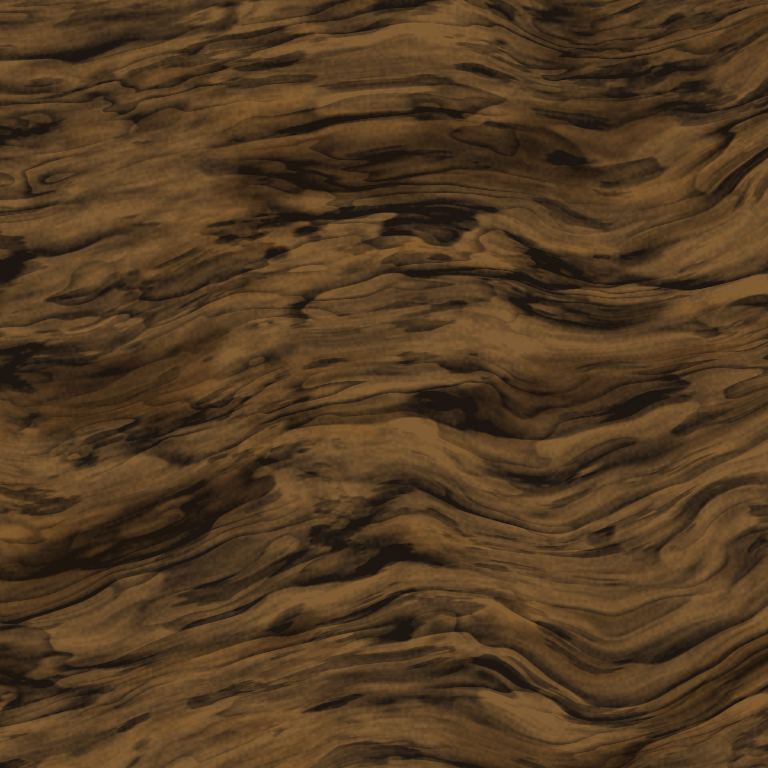
This texture is drawn by a Shadertoy shader. Its source:

```glsl
// Dark weathered wood: wavy grain with inky veins, warm stains and fine fibres.

const vec3 SOOT  = vec3(0.110, 0.084, 0.064);
const vec3 HONEY = vec3(0.480, 0.345, 0.190);
const vec3 STAIN = vec3(0.180, 0.112, 0.050);
const vec3 AMBER = vec3(0.500, 0.330, 0.140);

float hash21(vec2 p) {
    vec3 q = fract(p.xyx * 0.1031);
    q += dot(q, q.yzx + 33.33);
    return fract((q.x + q.y) * q.z);
}

float valueNoise(vec2 p) {
    vec2 cell = floor(p);
    vec2 f = fract(p);
    vec2 u = f * f * f * (f * (f * 6.0 - 15.0) + 10.0);
    float low  = mix(hash21(cell), hash21(cell + vec2(1, 0)), u.x);
    float high = mix(hash21(cell + vec2(0, 1)), hash21(cell + vec2(1, 1)), u.x);
    return mix(low, high, u.y);
}

float fbm(vec2 p, int octaves) {
    float sum = 0.0, weight = 0.5, total = 0.0;
    for (int i = 0; i < octaves; i++) {
        sum += weight * valueNoise(p);
        total += weight;
        weight *= 0.55;
        p = p * 2.03 + vec2(17.3, 41.7);
    }
    return sum / total;
}

// Straightens the wavy grain: x runs along the fibres, y across them.
vec2 grainSpace(vec2 p) {
    float swell = mix(0.21, 0.10, p.y);
    float bend = p.x + 0.16 * (valueNoise(p * vec2(1.5, 5.0) + 8.0) - 0.5);
    float lift = swell * smoothstep(-0.05, 0.55, bend)
               - 0.05 * smoothstep(0.55, 0.76, bend)
               + 0.11 * smoothstep(0.72, 1.10, bend);
    float unrest = mix(0.07, 0.12, smoothstep(0.5, 0.8, p.x));
    vec2 swirl = vec2(fbm(p * vec2(3.0, 6.0) + 3.1, 3),
                      fbm(p * vec2(3.0, 5.5) + 27.4, 3)) - 0.5;
    return vec2(p.x, p.y - lift) + swirl * vec2(0.20, unrest);
}

// Contour veins: a crisp edge on one side, a soft fade on the other.
float veins(vec2 g, float density, float turbulence, vec2 scale, float fade) {
    float field = g.y * density + turbulence * fbm(g * scale + density, 4);
    float s = fract(field);
    float profile = smoothstep(0.0, 0.09, s) * (1.0 - smoothstep(0.07, fade, s));
    float strength = mix(0.5, 1.0, hash21(vec2(floor(field) + 50.0, density)));
    float broken = smoothstep(0.25, 0.60, fbm(g * vec2(4.0, 12.0) + density * 3.0, 2));
    return profile * strength * broken;
}

// Scattered marks where stretched noise rises above a threshold.
float blotches(vec2 g, vec2 scale, float threshold, float softness) {
    return smoothstep(threshold, threshold + softness, fbm(g * scale, 4));
}

void mainImage(out vec4 fragColor, in vec2 fragCoord) {
    vec2 p = fragCoord / iResolution.xy;
    vec2 g = grainSpace(p);

    // Base tone from long streaks, fine fibres and pores
    float streaks = fbm(g * vec2(7.0, 34.0) + 5.0, 4) - 0.5;
    float fibres = fbm(g * vec2(32.0, 130.0) + 11.0, 2) - 0.5;
    float speckle = valueNoise(p * 240.0) - 0.5;
    float tone = 0.83 + 0.85 * streaks + 0.38 * fibres + 0.16 * speckle;

    // Dark veins and inky marks
    tone -= 0.78 * veins(g, 10.0, 4.4, vec2(2.2, 7.0), 0.58);
    tone -= 0.52 * veins(g, 25.0, 6.5, vec2(3.5, 12.0), 0.55);
    float ink = blotches(g + 2.7, vec2(10.0, 40.0), 0.60, 0.10);
    tone -= 0.42 * ink;

    // Warm stains and amber highlights
    float stain = blotches(g + 6.3, vec2(4.0, 9.0), 0.53, 0.20);
    float amber = blotches(g + 9.1, vec2(6.0, 20.0), 0.54, 0.18);
    tone -= 0.15 * stain;
    tone = clamp(tone, 0.0, 1.05);

    vec3 color = mix(SOOT, HONEY, tone);
    color = mix(color, mix(STAIN * 0.6, AMBER, tone), 0.30 * amber);
    color = mix(color, STAIN * (0.65 + 0.9 * tone), 0.42 * stain * (1.0 - ink));
    fragColor = vec4(color, 1.0);
}
```
